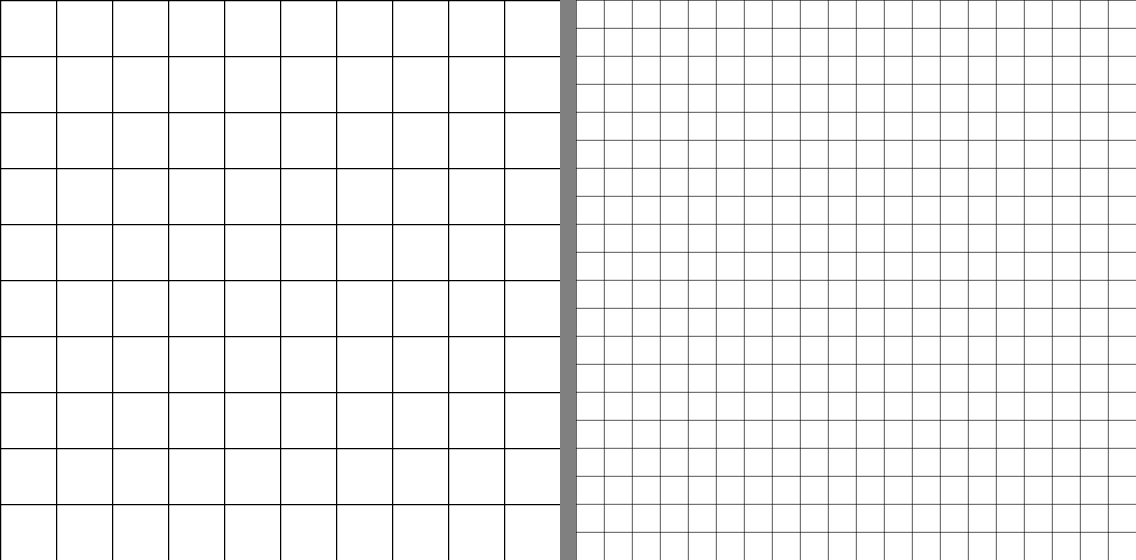
Left: one tile. Right: repeated 2 by 2.
Reproduce this pattern procedurally as a Shadertoy shader.

```glsl
// Square grid of thin black lines on white, ten cells across and ten down.

// Share of each pixel covered by a line, per axis; all lengths are in cells.
vec2 lineCoverage(vec2 offset, float halfWidth, vec2 pixel) {
    vec2 nearEdge = max(offset - 0.5 * pixel, -halfWidth);
    vec2 farEdge = min(offset + 0.5 * pixel, halfWidth);
    return clamp((farEdge - nearEdge) / pixel, 0.0, 1.0);
}

void mainImage(out vec4 fragColor, in vec2 fragCoord) {
    vec2 cells = vec2(10.0);
    vec2 position = fragCoord / iResolution.xy * cells;
    vec2 pixel = cells / iResolution.xy;

    // Signed offset to the nearest line; lines sit just inside the left and top cell edges
    vec2 offset = fract(position - vec2(0.011, -0.011) + 0.5) - 0.5;
    vec2 coverage = lineCoverage(offset, 0.011, pixel);

    // Union of vertical and horizontal lines
    float ink = 1.0 - (1.0 - coverage.x) * (1.0 - coverage.y);
    fragColor = vec4(mix(vec3(1.0), vec3(0.0), ink), 1.0);
}
```
